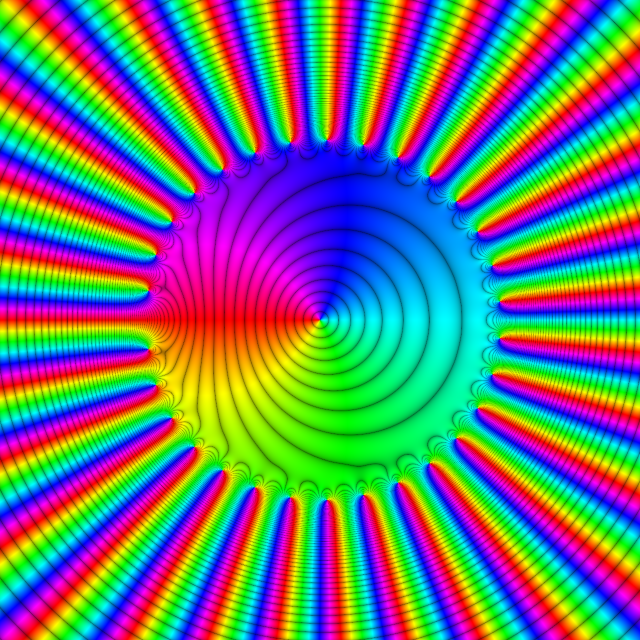
Write a Shadertoy shader that draws this background.

```glsl
// Domain colouring of a truncated power series for log(1 + z) on [-2, 2]^2.
// Hue follows the argument of the sum; dark contour lines follow a doubly
// logarithmic scale of its modulus, so they stay readable far outside.

const float PI = 3.14159265;
const int TERMS = 31;

vec2 complexMul(vec2 a, vec2 b) {
    return vec2(a.x * b.x - a.y * b.y, a.x * b.y + a.y * b.x);
}

// z - z^2/2 + z^3/3 - ... by Horner's rule
vec2 logSeries(vec2 z) {
    vec2 sum = vec2(0.0);
    for (int k = TERMS; k >= 1; k--) {
        float coefficient = (k % 2 == 1 ? 1.0 : -1.0) / float(k);
        sum = complexMul(z, sum + vec2(coefficient, 0.0));
    }
    return sum;
}

// Fully saturated colour wheel, hue in turns
vec3 hueColor(float hue) {
    return clamp(abs(mod(hue * 6.0 + vec3(0.0, 4.0, 2.0), 6.0) - 3.0) - 1.0, 0.0, 1.0);
}

vec3 domainColor(vec2 w) {
    float hue = 0.5 + atan(w.y, w.x) / (2.0 * PI);
    float level = 20.0 * log(1.0 + log(1.0 + length(w)));
    float shade = pow(abs(sin(PI * level)), 0.18);
    return hueColor(hue) * shade;
}

void mainImage(out vec4 fragColor, in vec2 fragCoord) {
    float unitsPerPixel = 4.0 / min(iResolution.x, iResolution.y);
    vec3 color = vec3(0.0);

    // Four samples per pixel smooth the contour lines
    for (int i = 0; i < 4; i++) {
        vec2 offset = vec2(i % 2, i / 2) * 0.5 - 0.25;
        vec2 z = (fragCoord + offset - 0.5 * iResolution.xy) * unitsPerPixel;
        color += 0.25 * domainColor(logSeries(z));
    }
    fragColor = vec4(color, 1.0);
}
```
